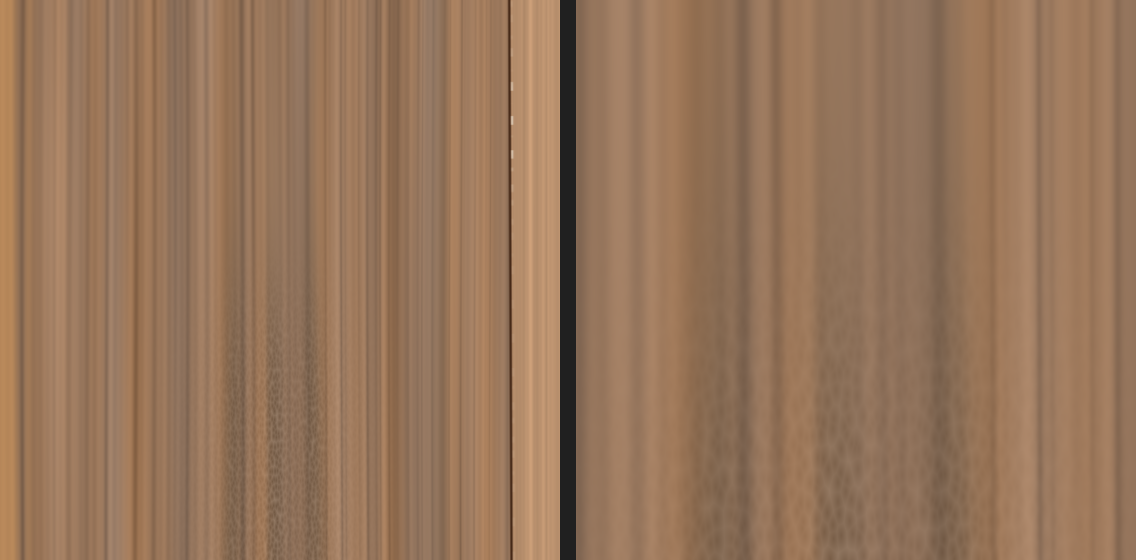
Left, the full canvas; right, a detail of the centre.
Write a Shadertoy shader that draws this texture.

```glsl
// Planed wood boards with straight vertical grain and a dark joint near the right.
// Layered sines give soft streaks, 1D cellular noise gives the growth lines,
// and stretched 2D cellular noise roughens the grey weathered bands.

const vec3 WOOD_MID   = vec3(0.585, 0.452, 0.348);
const vec3 TONE_STEP  = vec3(0.064, 0.050, 0.038);
const vec3 HONEY_EDGE = vec3(0.725, 0.535, 0.350);
const vec3 PALE_BOARD = vec3(0.735, 0.573, 0.435);
const vec3 GREY_BAND  = vec3(0.445, 0.370, 0.300);
const vec3 JOINT_DARK = vec3(0.250, 0.140, 0.075);
const vec3 CHIP_LIGHT = vec3(0.860, 0.790, 0.710);

float hash1(float n) {
    return fract(sin(n * 127.1 + 3.7) * 4375.85);
}

vec2 hash2(vec2 p) {
    return fract(sin(vec2(dot(p, vec2(127.1, 311.7)), dot(p, vec2(269.5, 183.3)))) * 4375.85);
}

float bell(float x, float center, float width) {
    float d = (x - center) / width;
    return exp(-d * d);
}

// Sum of sines across the grain, drifting slowly along it; deviation near one.
float streaks(vec2 p, float freq, float seed) {
    float sum = 0.0;
    for (int i = 0; i < 5; i++) {
        float phase = 6.283 * hash1(seed + float(i));
        sum += sin(p.x * freq + phase + 0.7 * sin(p.y * 2.3 + phase * 3.0));
        freq *= 1.37;
    }
    return sum / 1.58;
}

// Dark growth lines: one jittered line of random depth per cell.
float growthLines(float u, float y, float width, float seed) {
    float cell = floor(u);
    float dark = 0.0;
    for (int i = -1; i <= 1; i++) {
        float id = cell + float(i);
        float center = id + 0.15 + 0.7 * hash1(id + seed);
        float depth = 0.25 + 0.75 * hash1(id * 1.7 + seed + 9.0);
        depth *= 0.85 + 0.2 * sin(y * 4.0 + id * 2.4);
        dark = max(dark, depth * bell(u, center, width * (0.7 + 0.6 * hash1(id + seed + 5.0))));
    }
    return dark;
}

// Distance to the nearest scattered point.
float cellular(vec2 p) {
    vec2 cell = floor(p);
    float nearest = 2.0;
    for (int j = -1; j <= 1; j++) {
        for (int i = -1; i <= 1; i++) {
            vec2 id = cell + vec2(i, j);
            nearest = min(nearest, length(id + hash2(id) - p));
        }
    }
    return nearest;
}

// Three grey bands that strengthen toward the bottom, and one steady band.
float greyBands(vec2 p) {
    float bands = 0.0;
    float fade = mix(0.85, 0.28, smoothstep(0.25, 0.75, p.y));
    for (int i = 0; i < 3; i++) {
        float center = 0.413 + 0.074 * float(i) + 0.004 * sin(p.y * 5.0 + float(i));
        bands = max(bands, fade * bell(p.x, center, 0.017));
    }
    return max(bands, 0.42 * bell(p.x, 0.785, 0.020));
}

vec3 mainBoard(vec2 p) {
    float x = p.x + 0.0015 * sin(p.y * 3.1 + p.x * 9.0);
    float u = 34.0 * x + 32.0 * max(x - 0.58, 0.0);
    float tone = 0.42 + 0.42 * streaks(vec2(x, p.y), 19.0, 2.0);
    tone += 0.24 * streaks(vec2(x, p.y * 0.6), 150.0, 17.0);
    tone -= 1.9 * growthLines(u, p.y, 0.15, 4.0) * mix(1.0, 0.65, smoothstep(0.5, 0.7, x));
    tone += 0.9 * (bell(x, 0.685, 0.008) + bell(x, 0.808, 0.007) + bell(x, 0.365, 0.009));
    tone -= 0.35 * smoothstep(0.6, 1.0, p.y) * bell(x, 0.09, 0.06);
    vec3 color = WOOD_MID + TONE_STEP * tone;
    color += vec3(0.012, 0.0, -0.012) * streaks(p, 31.0, 40.0);

    // Weathered bands with a fine rough surface in the lower middle.
    float rough = bell(p.x, 0.50, 0.13) * (1.0 - smoothstep(0.25, 0.62, p.y));
    float speck = cellular(p * vec2(190.0, 85.0)) - 0.5;
    float bands = greyBands(p);
    color = mix(color, GREY_BAND, 0.75 * bands);
    color += rough * speck * (0.06 + 0.08 * bands);

    // Honey coloured sapwood at the left edge.
    float edge = 1.0 - smoothstep(0.022, 0.044, x + 0.006 * p.y);
    float shade = 0.25 * streaks(p, 110.0, 23.0);
    color = mix(color, HONEY_EDGE + TONE_STEP * shade, 0.92 * edge);
    return mix(color, HONEY_EDGE, 0.4 * bell(x, 0.052, 0.007));
}

vec3 paleBoard(vec2 p) {
    float tone = 0.28 * streaks(p, 95.0, 51.0);
    tone += 0.2 * streaks(p, 230.0, 62.0);
    tone -= 0.8 * growthLines(p.x * 75.0, p.y, 0.17, 31.0);
    tone -= 0.8 * bell(p.x, 0.925, 0.009);
    return PALE_BOARD + TONE_STEP * (tone + 0.25);
}

void mainImage(out vec4 fragColor, in vec2 fragCoord) {
    vec2 p = fragCoord / iResolution.xy;
    float soft = 1.2 / iResolution.x;

    // Signed distance across the slightly leaning joint.
    float across = p.x - (0.9135 - 0.004 * p.y);
    vec3 color = mix(mainBoard(p), paleBoard(p), smoothstep(-soft, soft, across));
    float joint = 1.0 - smoothstep(0.0022 - soft, 0.0022 + soft, abs(across));
    color = mix(color, JOINT_DARK, 0.95 * joint);

    // Broken pale chips along the right lip of the joint.
    float chipZone = 0.12 + bell(p.y, 0.78, 0.09);
    float chips = smoothstep(0.1, 0.9, sin(p.y * 210.0) + 0.8 * sin(p.y * 97.0 + 1.0));
    color = mix(color, CHIP_LIGHT, min(chipZone, 0.9) * chips * bell(across, 0.0042, 0.0022));

    fragColor = vec4(clamp(color, 0.0, 1.0), 1.0);
}
```
